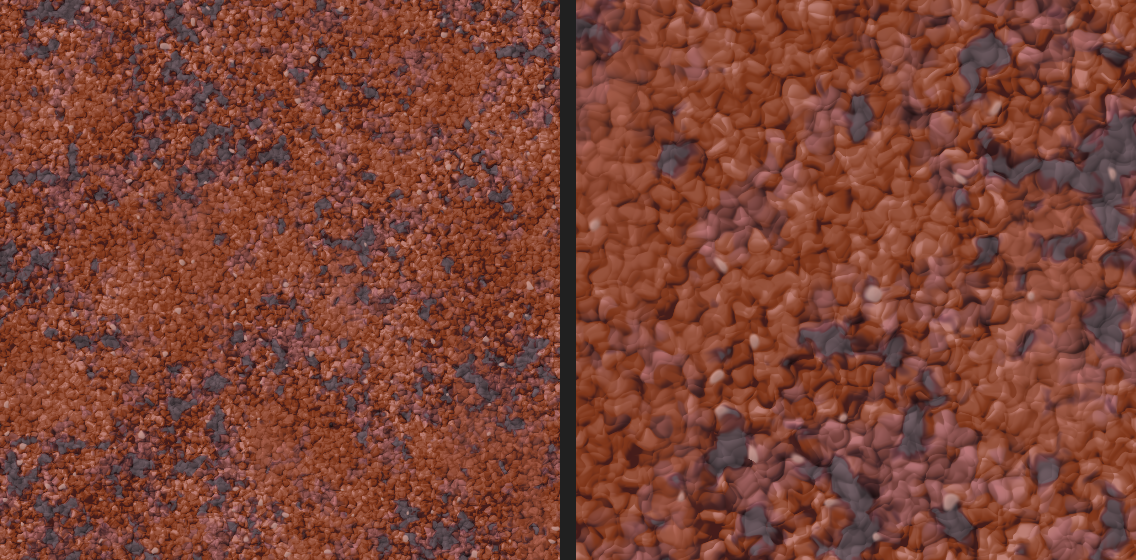
Left, the full canvas; right, a detail of the centre.
This texture is drawn by a Shadertoy shader. Its source:

```glsl
// Rusted, granular metal: soft cellular grains lit from the upper left,
// tinted by a rust-to-pink ramp, with clustered grey flakes, worn vertical
// streaks and scattered pale pebbles, all driven by hashes and gradient noise.

const vec3 UMBER  = vec3(0.27, 0.11, 0.10);
const vec3 RUST   = vec3(0.50, 0.21, 0.10);
const vec3 CLAY   = vec3(0.59, 0.32, 0.23);
const vec3 PINK   = vec3(0.74, 0.50, 0.46);
const vec3 MAUVE  = vec3(0.49, 0.30, 0.32);
const vec3 PLUM   = vec3(0.28, 0.15, 0.18);
const vec3 SLATE  = vec3(0.34, 0.29, 0.31);
const vec3 PEBBLE = vec3(0.77, 0.60, 0.57);
const vec2 LIGHT  = vec2(-0.6, 0.8);

vec3 hash3(vec2 cell, int seed) {
    uvec3 v = uvec3(ivec3(ivec2(cell), seed)) * 1664525u + 1013904223u;
    for (int i = 0; i < 2; i++) {
        v.x += v.y * v.z;
        v.y += v.z * v.x;
        v.z += v.x * v.y;
        v ^= v >> 16u;
    }
    return vec3(v & 65535u) / 65536.0;
}

float cornerSlope(vec2 cell, vec2 offset, int seed) {
    float angle = 6.2832 * hash3(cell, seed).x;
    return dot(vec2(cos(angle), sin(angle)), offset);
}

float gradientNoise(vec2 p, int seed) {
    vec2 i = floor(p), f = p - i;
    vec2 u = f * f * f * (f * (f * 6.0 - 15.0) + 10.0);
    vec2 x = vec2(1, 0), y = vec2(0, 1);
    float low  = mix(cornerSlope(i, f, seed), cornerSlope(i + x, f - x, seed), u.x);
    float high = mix(cornerSlope(i + y, f - y, seed), cornerSlope(i + 1.0, f - 1.0, seed), u.x);
    return mix(low, high, u.y);
}

float fbm(vec2 p, int seed) {
    float sum = 0.0, amp = 0.5;
    for (int i = 0; i < 4; i++) {
        sum += amp * gradientNoise(p, seed + i);
        p = mat2(1.6, 1.2, -1.2, 1.6) * p;
        amp *= 0.5;
    }
    return sum;
}

// Soft cells: x = random tone, y = slope toward the light, z = crevice depth,
// w = second random tone.
vec4 grains(vec2 p, int seed) {
    const float SHARPNESS = 14.0;
    vec2 base = floor(p);
    vec3 blend = vec3(0.0);
    float total = 0.0;
    for (int y = -1; y <= 1; y++)
    for (int x = -1; x <= 1; x++) {
        vec2 cell = base + vec2(x, y);
        vec3 rnd = hash3(cell, seed);
        vec2 offset = p - cell - 0.1 - 0.8 * rnd.xy;
        float weight = exp(-SHARPNESS * dot(offset, offset));
        blend += weight * vec3(rnd.z, dot(offset, LIGHT), fract(rnd.z * 37.0));
        total += weight;
    }
    total = max(total, 1e-9);
    blend /= total;
    return vec4(blend.xy, -log(total) / SHARPNESS, blend.z);
}

// x = coverage of a rare round pebble, y = its slope toward the light.
vec2 pebbles(vec2 p, float density, int seed) {
    vec2 cell = floor(p);
    vec3 rnd = hash3(cell, seed);
    vec3 kind = hash3(cell, seed + 1);
    vec2 offset = p - cell - 0.32 - 0.36 * rnd.xy;
    float radius = mix(0.12, 0.26, kind.x * kind.x);
    float cover = 1.0 - smoothstep(radius - 0.07, radius + 0.06, length(offset));
    return vec2(cover * step(rnd.z, density), dot(offset, LIGHT) / radius);
}

vec3 rustRamp(float t) {
    vec3 c = mix(UMBER, RUST, smoothstep(-0.1, 0.32, t));
    c = mix(c, CLAY, smoothstep(0.28, 0.68, t));
    return mix(c, PINK, smoothstep(0.68, 1.1, t));
}

void mainImage(out vec4 fragColor, in vec2 fragCoord) {
    vec2 uv = fragCoord / iResolution.y;
    vec2 warp = vec2(gradientNoise(uv * 75.0, 1), gradientNoise(uv * 75.0, 2));
    vec2 p = uv + 0.006 * warp;

    // Broad zones
    float region = fbm(uv * vec2(5.0, 3.5), 10);
    float cluster = fbm(uv * 4.5, 20);
    float worn = smoothstep(0.08, 0.32, fbm(uv * vec2(9.0, 2.2), 30));

    // Grain relief
    vec4 coarse = grains(p * 105.0, 40);
    vec4 fine = grains(p * 190.0, 41);
    float relief = 0.75 * (coarse.x - 0.5) + 0.4 * coarse.y - 0.9 * (coarse.z - 0.15)
                 + 0.35 * (fine.x - 0.5) + 0.3 * fine.y;
    float contrast = mix(0.75, 1.15, smoothstep(-0.15, 0.2, cluster)) * (1.0 - 0.4 * worn);
    vec3 color = rustRamp(0.5 + contrast * relief + 0.6 * region);

    // Mauve staining and worn streaks
    float stain = fbm(uv * 14.0, 50) + 0.4 * cluster + 0.35 * (coarse.w - 0.5);
    color = mix(color, MAUVE * (1.0 + 0.7 * relief), 0.7 * smoothstep(0.0, 0.26, stain));
    color = mix(color, mix(CLAY, MAUVE, 0.45) * (1.05 + 0.5 * relief), 0.45 * worn);

    // Grey flakes with dark plum rims
    float flake = fbm(p * 27.0, 60) + 0.7 * cluster + 0.1 * (coarse.x - 0.5);
    color = mix(color, PLUM * (1.0 + 0.8 * relief), 0.75 * smoothstep(0.11, 0.21, flake));
    color = mix(color, SLATE * (1.0 + 0.45 * relief), 0.9 * smoothstep(0.20, 0.25, flake));

    // Pale pebbles
    vec2 pebble = pebbles(p * 42.0, 0.07 + 0.2 * max(cluster, 0.0), 70);
    color = mix(color, PEBBLE * (0.95 + 0.15 * pebble.y), 0.85 * pebble.x);

    fragColor = vec4(clamp(color, 0.0, 1.0), 1.0);
}
```
